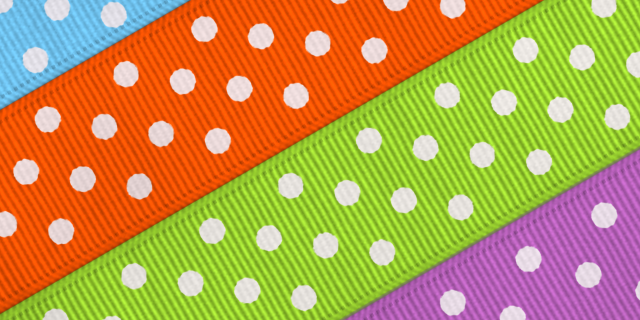
Write a WebGL 1 fragment shader that draws this pattern.

```glsl
precision highp float;
// Four polka-dot grosgrain ribbons lying side by side at thirty degrees.
// Each ribbon is shaded in its own frame (along, across): fine ribs, stitched
// selvedges and staggered rows of printed dots, then layered over the last.
uniform vec2 u_resolution;

const float WIDTH = 0.552;
const float RIB = 0.0226;
const float TAU = 6.2831853;

float hash(vec2 p) {
  vec3 q = fract(vec3(p.xyx) * 0.1031);
  q += dot(q, q.yzx + 33.33);
  return fract((q.x + q.y) * q.z);
}

float noise(vec2 p) {
  vec2 i = floor(p), f = fract(p);
  f = f * f * (3.0 - 2.0 * f);
  return mix(mix(hash(i), hash(i + vec2(1.0, 0.0)), f.x),
             mix(hash(i + vec2(0.0, 1.0)), hash(i + vec2(1.0, 1.0)), f.x), f.y);
}

// Signed distance to the nearest dot; grid = first dot (along, across), period, row step.
float dotDistance(vec2 s, vec4 grid, float radius) {
  float row = clamp(floor((s.y - grid.y) / grid.w + 0.5), 0.0, 3.0);
  float along = (s.x - grid.x) / grid.z - row * 0.503;
  along = (fract(along + 0.5) - 0.5) * grid.z;
  return length(vec2(along, s.y - grid.y - row * grid.w)) - radius;
}

vec3 ribbon(float index, vec2 s, float px) {
  // Dye, dot layout and rib contrast of each ribbon
  vec3 dye = vec3(0.43, 0.75, 0.92);
  vec4 grid = vec4(0.141, 0.148, 0.2826, 0.108);
  float contrast = 0.06;
  if (index > 2.5) {
    dye = vec3(0.70, 0.37, 0.71);
    grid = vec4(0.2055, 0.125, 0.2734, 0.1367);
    contrast = 0.11;
  } else if (index > 1.5) {
    dye = vec3(0.58, 0.79, 0.18);
    grid = vec4(-0.069, 0.107, 0.2826, 0.108);
    contrast = 0.14;
  } else if (index > 0.5) {
    dye = vec3(0.95, 0.32, 0.01);
    grid = vec4(-0.0575, 0.100, 0.2826, 0.108);
    contrast = 0.13;
  }

  // Ribs across the ribbon, slightly uneven and faded at the selvedge
  float edge = min(s.y, WIDTH - s.y);
  float wobble = 0.18 * (noise(vec2(s.x * 14.0, s.y * 9.0) + index * 37.0) - 0.5);
  float phase = s.x / RIB + wobble;
  float wave = cos(TAU * phase);
  float body = smoothstep(0.024, 0.036, edge);
  float weave = hash(vec2(floor(phase + 0.5), index + 5.0)) - 0.5;
  float thread = noise(vec2(s.x * 130.0, s.y * 170.0) + index * 61.0) - 0.5;
  float relief = contrast * wave * mix(0.25, 1.0, body);
  vec3 color = dye * (1.0 + relief + 0.04 * weave + 0.10 * thread) + 0.2 * relief * dye.g;

  // Selvedge: a dashed stitch line and slanted woven ticks outside it
  float stitch = 1.0 - smoothstep(0.002, 0.006 + px, abs(edge - 0.033));
  color *= 1.0 - 0.17 * stitch * smoothstep(-0.5, 0.5, cos(TAU * phase + 1.6));
  float ticks = cos(TAU * (s.x + 0.6 * edge) / RIB);
  color *= 1.0 + 0.07 * ticks * (1.0 - body);

  // Printed dots, their outline nicked by the ribs
  float d = dotDistance(s, grid, 0.0402 + 0.0010 * wave + 0.002 * thread);
  vec3 paint = mix(vec3(0.91, 0.88, 0.90), dye, 0.06);
  paint *= 1.0 + 0.025 * wave + 0.05 * thread;
  color = mix(color, paint, 1.0 - smoothstep(-px, px, d));

  // Rounded edges, darkest along the lower seam
  color *= 1.0 - 0.22 * exp(-max(s.y, 0.0) / 0.006);
  return color * (1.0 - 0.38 * exp(-max(WIDTH - s.y, 0.0) / 0.006));
}

void main() {
  float px = 1.0 / u_resolution.y;
  vec2 p = gl_FragCoord.xy * px;

  // Ribbon frame: x runs up the slope, y runs down across the ribbons
  vec2 s = vec2(0.866 * p.x - 0.5 * (1.0 - p.y), 0.5 * p.x + 0.866 * (1.0 - p.y));
  vec3 color = vec3(0.0);
  for (int i = 0; i < 4; i++) {
    float index = float(i);
    float top = 0.298 + WIDTH * (index - 1.0);
    float cover = smoothstep(-px, px, s.y - top);
    color = mix(color, ribbon(index, s - vec2(0.0, top), px), cover);
  }

  // Thin grey gap that opens beside the last ribbon
  float gap = 1.0 - smoothstep(0.002, 0.004 + px, abs(s.y - 1.400));
  color = mix(color, vec3(0.50, 0.46, 0.43), 0.6 * gap);

  // Soft uneven light over the cloth
  color *= 0.96 + 0.07 * noise(p * 2.5) + 0.02 * (p.x - 1.0);
  gl_FragColor = vec4(clamp(color, 0.0, 1.0), 1.0);
}
```
